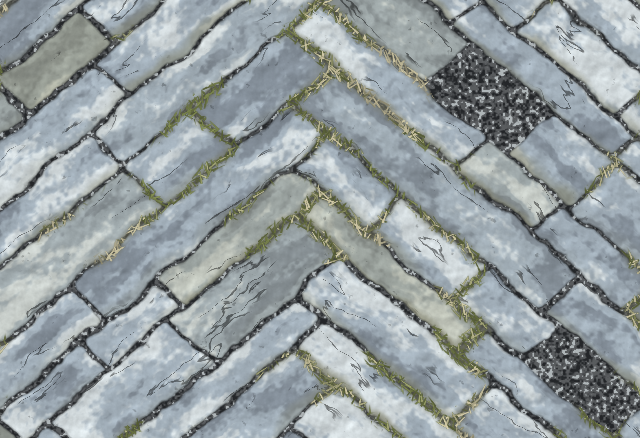
A WebGL 1 fragment shader for this texture:

```glsl
precision highp float;
uniform vec2 u_resolution;

#define PITCH 0.113
#define TILT 0.698
#define SPINE 0.508
#define JOINT 0.03
#define SLATE vec3(0.62, 0.67, 0.71)
#define PALE vec3(0.80, 0.83, 0.84)
#define SHADE vec3(0.50, 0.54, 0.58)
#define TAN vec3(0.53, 0.53, 0.44)
#define DIRT vec3(0.14, 0.15, 0.16)
#define GRIT vec3(0.35, 0.36, 0.37)
#define GRASS vec3(0.45, 0.49, 0.27)
#define STRAW vec3(0.75, 0.72, 0.59)

struct Stone { float dist; vec2 uv; vec2 size; vec2 id; };

float hash(vec2 p) {
  vec3 q = fract(p.xyx * 0.1031);
  q += dot(q, q.yzx + 33.33);
  return fract((q.x + q.y) * q.z);
}

float noise(vec2 p) {
  vec2 i = floor(p), f = fract(p);
  f = f * f * (3.0 - 2.0 * f);
  return mix(mix(hash(i), hash(i + vec2(1, 0)), f.x),
             mix(hash(i + vec2(0, 1)), hash(i + vec2(1, 1)), f.x), f.y);
}

float fbm(vec2 p) {
  float sum = 0.0, amp = 0.5;
  for (int k = 0; k < 5; k++) {
    sum += amp * noise(p);
    p = mat2(1.6, 1.2, -1.2, 1.6) * p + 7.3;
    amp *= 0.5;
  }
  return sum;
}

// Uneven course boundaries and the course holding x
float edge(float i, float side) {
  return i + 0.36 * (hash(vec2(i + 50.0, side * 19.0)) - 0.5);
}
float course(float x, float side) {
  float i = floor(x);
  if (x < edge(i, side)) return i - 1.0;
  return i + step(edge(i + 1.0, side), x);
}

// Two arms of courses interlock along a stepped spine
Stone findStone(vec2 p) {
  float s = sin(TILT) * p.x, c = cos(TILT) * p.y;
  vec2 g = vec2(s - c, s + c) / PITCH + vec2(0.73, 0.13);
  float i = course(g.x, 1.0), j = course(g.y, 2.0);
  bool left = i + j < 0.0;
  float n = left ? i : j, side = left ? 1.0 : 2.0;
  float across = left ? g.x - edge(i, 1.0) : edge(j + 1.0, 2.0) - g.y;
  float along = left ? edge(-i, 2.0) - g.y : g.x - edge(-j, 1.0);
  float width = edge(n + 1.0, side) - edge(n, side);

  // Blocks along the course, some cut in two
  float len = mix(3.4, 6.6, hash(vec2(n + 50.0, side + 7.0)));
  float block = floor(along / len), part = 0.0;
  float start = block * len, end = start + len;
  vec2 key = vec2(n + 50.0 + side * 37.0, block * 2.0 + 9.0);
  float cut = start + len * mix(0.35, 0.65, hash(key + 3.7));
  if (hash(key + 11.3) > 0.58) {
    part = step(cut, along);
    if (part > 0.5) start = cut; else end = cut;
  }
  Stone st;
  st.id = key + vec2(0.0, part);
  st.size = vec2(end - start, width);
  st.uv = vec2(along - start, across);
  float gap = JOINT + 0.055 * pow(hash(st.id + 5.1), 2.0);
  vec2 q = abs(st.uv - 0.5 * st.size) - 0.5 * st.size + gap + 0.1;
  st.dist = (length(max(q, 0.0)) + min(max(q.x, q.y), 0.0) - 0.1) * PITCH;
  return st;
}

vec3 stoneColor(Stone st, vec2 p) {
  vec2 grain = st.uv * vec2(0.8, 2.2) + st.id * 3.1;
  float tone = fbm(grain) + 0.24 * (hash(st.id + 1.7) - 0.5) + 0.14 * (noise(p * 110.0) - 0.5);
  vec3 col = mix(SHADE, SLATE, smoothstep(0.28, 0.42, tone));
  col = mix(col, PALE, smoothstep(0.5, 0.66, tone));
  // A few stones are warmer
  float warm = smoothstep(0.78, 0.95, hash(st.id + 8.9));
  col = mix(col, TAN * (0.85 + 0.5 * tone), 0.55 * warm);
  // Relief, lengthwise fissures and small pits
  col *= 1.02 + 0.5 * (fbm(p * 24.0) - fbm(p * 24.0 + vec2(-0.12, 0.2)));
  float split = abs(fbm(grain * vec2(0.5, 1.0) + 20.0) - 0.5);
  float worn = smoothstep(0.55, 0.7, noise(grain * 1.3 + 40.0));
  col *= 1.0 - 0.45 * worn * (1.0 - smoothstep(0.003, 0.014, split));
  col *= 1.0 - 0.22 * smoothstep(0.74, 0.84, fbm(p * 62.0 + 5.0));
  // Lower face and rounded rim
  float lower = smoothstep(0.74, 0.95, st.uv.y / st.size.y + 0.2 * (noise(p * 14.0) - 0.5));
  col = mix(col, TAN * 0.95, lower * 0.6 * hash(st.id + 2.3));
  return col * mix(0.75, 1.0, smoothstep(0.0, 0.006, -st.dist));
}

// Tapered blades at random angles; x is cover, y is tint
vec2 blades(vec2 p, float density, float px) {
  vec2 result = vec2(0.0);
  for (int k = 0; k < 10; k++) {
    float layer = float(k);
    vec2 g = p / 0.03 + layer * vec2(5.37, 3.71);
    vec2 cell = floor(g);
    float turn = (hash(cell + layer * 13.0) - 0.5) * 2.6;
    vec2 q = fract(g) - 0.5;
    q = vec2(cos(turn) * q.x - sin(turn) * q.y, sin(turn) * q.x + cos(turn) * q.y);
    float w = 0.045 * (0.5 - q.y);
    float hit = (1.0 - smoothstep(w, w + px / 0.03, abs(q.x))) * step(abs(q.y), 0.48);
    hit *= smoothstep(0.0, 0.3, density - hash(cell + layer * 29.0));
    result = mix(result, vec2(1.0, hash(cell + layer * 7.0)), hit);
  }
  return result;
}

void main() {
  float px = 1.0 / u_resolution.y;
  vec2 p = (gl_FragCoord.xy - vec2(SPINE * u_resolution.x, 0.0)) * px;
  vec2 wobble = vec2(fbm(p * 16.0), fbm(p * 16.0 + 31.0)) - 0.5;
  Stone st = findStone(p + 0.03 * wobble);
  // A few short blocks are lost to gravel
  float missing = step(0.92, hash(st.id + 6.6)) * step(st.size.x, 2.4);
  float d = mix(st.dist, 0.012, missing);

  // Dark joints with loose gravel
  float gravel = noise(p * 130.0) * 0.6 + noise(p * 240.0) * 0.4;
  vec3 col = mix(DIRT, GRIT, smoothstep(0.25, 0.55, gravel) * smoothstep(-0.002, 0.005, d));
  col = mix(col, PALE, 0.75 * smoothstep(0.62, 0.74, gravel));
  col = mix(col, stoneColor(st, p), 1.0 - smoothstep(-px, px, d));

  // Moss, grass and straw gather in patches over the joints
  float patchy = smoothstep(0.54, 0.74, noise(p * 6.5 + 3.0));
  float density = patchy * smoothstep(-0.018, 0.006, st.dist) * (1.0 - missing);
  col = mix(col, TAN * 0.8, 0.6 * density);
  vec2 blade = blades(p, density, px);
  float dry = smoothstep(0.3, 0.6, noise(p * 5.0 + 60.0) + 0.4 * (blade.y - 0.5));
  col = mix(col, mix(GRASS, STRAW, dry) * (0.7 + 0.45 * blade.y), 0.9 * blade.x);
  gl_FragColor = vec4(col, 1.0);
}
```
